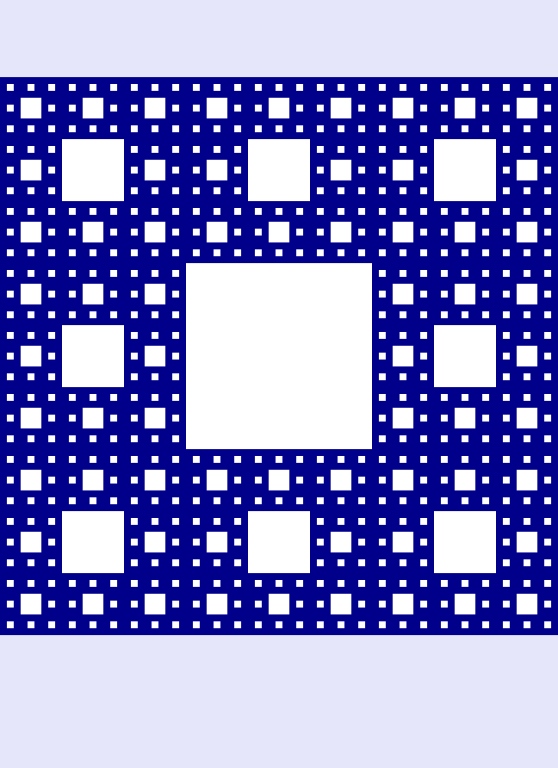
This pattern is drawn by a WebGL 1 fragment shader. Its source:

```glsl
precision highp float;

uniform vec2 u_resolution;

// Pixel coverage of an axis-aligned square centred on the origin.
float squareCoverage(vec2 p, float halfSide, float pixel) {
  vec2 inside = clamp((halfSide - abs(p)) / pixel + 0.5, 0.0, 1.0);
  return inside.x * inside.y;
}

// Holes of a Sierpinski carpet filling the unit square.
float carpetHoles(vec2 p, float pixel) {
  float holes = 0.0;
  float scale = 1.0;
  for (int level = 0; level < 4; level++) {
    vec2 cell = fract(p * scale) - 0.5;
    holes = max(holes, squareCoverage(cell, 1.0 / 6.0, pixel * scale));
    scale *= 3.0;
  }
  return holes;
}

void main() {
  vec3 lavender = vec3(0.902, 0.902, 0.98);
  vec3 darkBlue = vec3(0.0, 0.0, 0.545);
  vec3 white = vec3(1.0);

  // The carpet spans the canvas width and sits a little above the middle.
  float pixel = 1.0 / u_resolution.x;
  vec2 p = (gl_FragCoord.xy - 0.5 * u_resolution) * pixel;
  p.y -= 0.05;

  vec3 carpet = mix(darkBlue, white, carpetHoles(p + 0.5, pixel));
  vec3 color = mix(lavender, carpet, squareCoverage(p, 0.5, pixel));
  gl_FragColor = vec4(color, 1.0);
}
```
